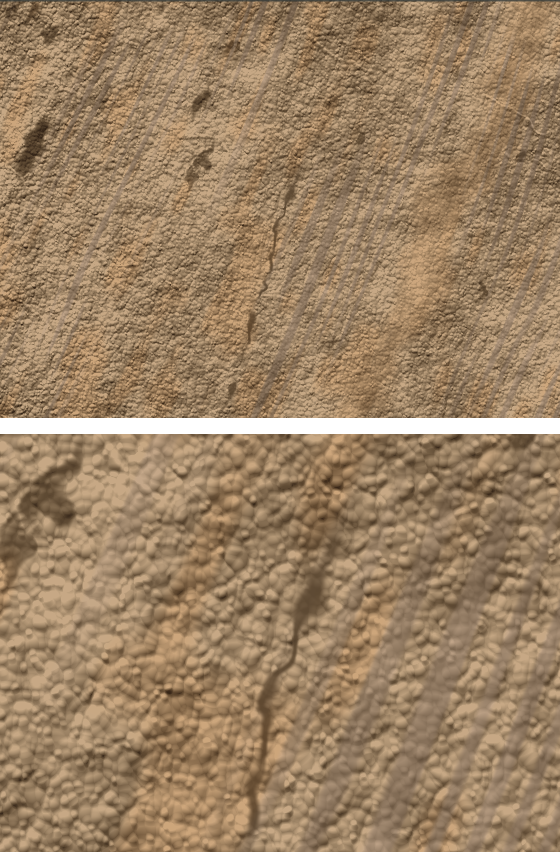
Top, the full canvas; bottom, a detail of the centre.
Write a Shadertoy shader that draws this texture.

```glsl
// Sunlit tan sandstone: gritty grains, slanted grey streaks, pale veins and dark pits.

const vec3 SHADOW_COLOR = vec3(0.20, 0.14, 0.09);
const vec3 DARK_COLOR   = vec3(0.37, 0.29, 0.20);
const vec3 MID_COLOR    = vec3(0.62, 0.52, 0.40);
const vec3 LIGHT_COLOR  = vec3(0.78, 0.66, 0.52);
const vec3 OCHRE_TINT   = vec3(1.03, 0.985, 0.93);
const vec3 GREY_TINT    = vec3(0.98, 0.99, 1.05);
const vec3 EDGE_COLOR   = vec3(0.22, 0.24, 0.23);

const vec2  GRAIN_DIR   = vec2(0.44, 0.898);  // direction of the streaks
const vec2  VEIN_DIR    = vec2(0.90, -0.436);
const vec2  LIGHT_STEP  = vec2(-0.0010, 0.0037);
const vec2  CRACK_START = vec2(0.55, 0.02);
const vec2  CRACK_END   = vec2(0.70, 0.59);
const vec2  MAIN_PIT    = vec2(0.08, 0.65);
const float FINE_GRAIN   = 140.0;
const float COARSE_GRAIN = 72.0;
const float BASE_TONE    = 0.635;
const float RELIEF       = 0.58;
const float CAVITY       = 0.24;
const float GRIT_MEAN    = 0.33;
const int   PIT_COUNT    = 13;
const int   VEIN_COUNT   = 9;

vec2 hash2(vec2 p) {
    vec3 q = fract(p.xyx * vec3(0.1031, 0.1030, 0.0973));
    q += dot(q, q.yzx + 33.33);
    return fract((q.xx + q.yz) * q.zy);
}

float noise(vec2 p) {
    vec2 c = floor(p), f = fract(p);
    f = f * f * (3.0 - 2.0 * f);
    return mix(mix(hash2(c).x, hash2(c + vec2(1, 0)).x, f.x),
               mix(hash2(c + vec2(0, 1)).x, hash2(c + vec2(1, 1)).x, f.x), f.y);
}

// Rounded cellular bumps of uneven size and height
float grains(vec2 p) {
    vec2 c = floor(p), f = fract(p);
    float top = 0.0;
    for (int y = -1; y <= 1; y++)
    for (int x = -1; x <= 1; x++) {
        vec2 g = vec2(x, y), r = hash2(c + g), k = hash2(c + g + 71.0);
        vec2 o = g + r - f;
        float radius = mix(0.45, 0.95, k.x);
        top = max(top, mix(0.35, 1.0, k.y) * max(0.0, 1.0 - dot(o, o) / (radius * radius)));
    }
    return top;
}

// x runs across the streaks, y along them; steeper towards the right
vec2 toStreak(vec2 p) {
    p.x += 0.18 * p.y * (p.x - 0.5);
    return vec2(dot(p, vec2(GRAIN_DIR.y, -GRAIN_DIR.x)), dot(p, GRAIN_DIR));
}

// Parallel ledges from a wandering sine and stretched noise
float ledgeLines(vec2 s) {
    float wave = 0.5 + 0.5 * sin(s.x * 175.0 + 9.0 * noise(s * vec2(7.0, 2.0)));
    return mix(noise(vec2(s.x * 52.0, s.y * 2.6)), wave, 0.45);
}

// Narrow smooth streaks that come and go
float streakMask(vec2 s) {
    float zone = noise(s * vec2(6.0, 2.5) + 17.0);
    return smoothstep(0.58, 0.80, ledgeLines(s)) * smoothstep(0.32, 0.62, zone);
}

// Smoother ochre slope on the right
float bandMask(vec2 p) {
    float d = p.x - 0.87 - 0.42 * p.y + 0.10 * (noise(p * 7.0) - 0.5) + 0.04 * (noise(p * 25.0) - 0.5);
    return smoothstep(0.085, 0.02, abs(d));
}

// Returns total height in x and grit alone in y
vec2 height(vec2 p, float smoothness) {
    vec2 s = toStreak(p);
    vec2 w = p + 0.004 * vec2(noise(p * 70.0), noise(p * 70.0 + 31.0));
    float fine = grains(w * FINE_GRAIN), coarse = grains(w * COARSE_GRAIN + 5.0);
    float grit = (0.36 * fine + 0.46 * coarse) * mix(1.0, 0.4, smoothness);
    float lumps = 1.0 * noise(p * 31.0) + 1.3 * noise(s * vec2(16.0, 8.0));
    return vec2(grit + lumps * mix(1.0, 0.65, smoothness) + 0.35 * ledgeLines(s), grit);
}

// Ragged hollows, more common towards the left
float pitMask(vec2 p, float aspect) {
    float pits = 0.0;
    vec2 ragged = 0.024 * (vec2(noise(p * 40.0), noise(p * 40.0 + 9.0)) - 0.5);
    ragged += 0.008 * (vec2(noise(p * 110.0), noise(p * 110.0 + 9.0)) - 0.5);
    for (int i = 0; i < PIT_COUNT; i++) {
        vec2 r = hash2(vec2(i, 3)), k = hash2(vec2(i, 8));
        vec2 center = i == 0 ? MAIN_PIT : vec2(aspect * r.x * r.x, sqrt(r.y));
        float size = i == 0 ? 1.0 : mix(0.25, 0.6, k.x * k.x);
        vec2 d = p - center + ragged;
        d = vec2(dot(d, vec2(GRAIN_DIR.y, -GRAIN_DIR.x)) / 0.027, dot(d, GRAIN_DIR) / 0.08);
        pits = max(pits, smoothstep(1.25, 0.6, length(d) / size) * mix(0.65, 1.0, size));
    }
    return pits;
}

// Thin raised lines: bright crest with a shaded underside
float veinTone(vec2 p, float aspect) {
    float tone = 0.0;
    for (int i = 0; i < VEIN_COUNT; i++) {
        vec2 r = hash2(vec2(i, 21)), k = hash2(vec2(i, 27));
        vec2 d = p - r * vec2(aspect, 0.9);
        float along = dot(d, VEIN_DIR);
        float off = dot(d, vec2(-VEIN_DIR.y, VEIN_DIR.x));
        off += 0.045 * (noise(vec2(along * 13.0, i)) - 0.5) + 0.010 * noise(p * 45.0);
        float fade = smoothstep(1.0, 0.6, abs(along) / mix(0.07, 0.16, k.x));
        tone += fade * (0.11 * smoothstep(0.004, 0.0, abs(off)) - 0.08 * smoothstep(0.007, 0.0, abs(off + 0.007)));
    }
    return tone;
}

// Broken dark split through the middle
float crackMask(vec2 p) {
    vec2 span = CRACK_END - CRACK_START, d = p - CRACK_START;
    float t = dot(d, span) / dot(span, span);
    float off = (d.x * span.y - d.y * span.x) / length(span);
    off += 0.05 * (noise(vec2(t * 7.0, 2.0)) - 0.5) + 0.016 * (noise(p * 55.0) - 0.5);
    float width = 0.002 + 0.010 * smoothstep(0.4, 0.9, noise(vec2(t * 11.0, 5.0)));
    float ends = smoothstep(0.0, 0.08, t) * smoothstep(1.05, 0.95, t);
    return ends * smoothstep(width + 0.004, width * 0.3, abs(off)) * smoothstep(0.15, 0.5, noise(p * 30.0));
}

vec3 rockColor(float tone) {
    vec3 c = mix(SHADOW_COLOR, DARK_COLOR, smoothstep(0.18, 0.37, tone));
    c = mix(c, MID_COLOR, clamp((tone - 0.37) / 0.25, 0.0, 1.0));
    return mix(c, LIGHT_COLOR, clamp((tone - 0.62) / 0.16, 0.0, 1.0));
}

void mainImage(out vec4 fragColor, in vec2 fragCoord) {
    vec2 p = fragCoord / iResolution.y;
    float aspect = iResolution.x / iResolution.y;
    vec2 s = toStreak(p);
    float streak = streakMask(s), band = bandMask(p);
    float smoothness = max(streak, 0.6 * band);

    // Light, shade and dark gaps between grains
    vec2 here = height(p, smoothness);
    float slope = here.x - height(p + LIGHT_STEP, smoothness).x;
    float rough = mix(1.15, 0.95, smoothstep(0.0, 0.6, p.x));
    float tone = BASE_TONE + rough * (RELIEF * slope + CAVITY * (here.y - GRIT_MEAN));
    tone += 0.15 * (noise(s * vec2(9.0, 4.0) + 4.0) - 0.5) + 0.11 * (noise(p * 24.0 + 8.0) - 0.5);
    tone -= 0.02 * streak + 0.10 * smoothstep(0.82, 1.0, p.y) * noise(p * 16.0);
    tone += veinTone(p, aspect);
    tone = mix(tone, 0.29 + 0.3 * (tone - BASE_TONE), 0.9 * pitMask(p, aspect));
    tone = mix(tone, 0.31, 0.8 * crackMask(p));

    // Mineral tints
    vec3 color = rockColor(tone);
    float ochre = smoothstep(0.5, 0.85, noise(s * vec2(26.0, 9.0) + 40.0));
    color *= mix(vec3(1.0), OCHRE_TINT, max(0.8 * band, ochre) * (1.0 - streak));
    color *= mix(vec3(1.0), GREY_TINT, streak);

    color = mix(color, EDGE_COLOR, 0.8 * smoothstep(0.994, 0.999, p.y));
    fragColor = vec4(color, 1.0);
}
```
